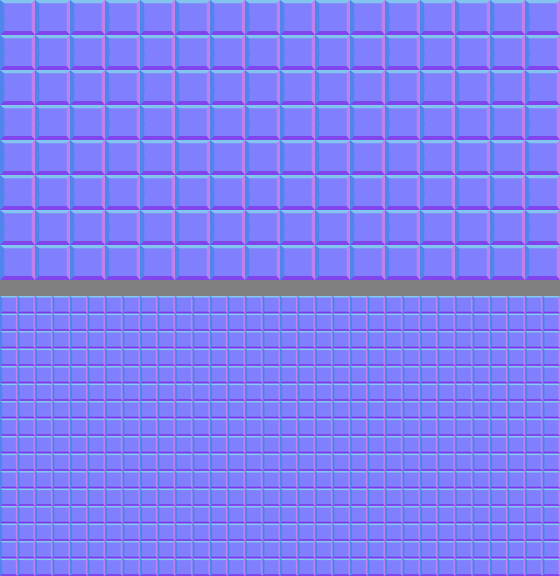
Top, the tile; bottom, the same tile 2 across and 2 down.
Give the GLSL for this texture map, as a Shadertoy shader.

```glsl
// Tangent-space normal map of square bevelled tiles, 16 across and 8 down

const vec2 TILES = vec2(16.0, 8.0);

// Encoded normal inside one tile, p in 0..1
vec3 tileNormal(vec2 p) {
    // Small chip that widens the left bevel just below its middle
    float chip = 0.02 * (1.0 - smoothstep(0.045, 0.055, abs(p.y - 0.45)));

    // Distance to each side, relative to the width of its bevel
    float left = p.x / (0.118 + chip);
    float right = (1.0 - p.x) / 0.094;
    float bottom = p.y / 0.112;
    float top = (1.0 - p.y) / 0.094;

    // The nearest side owns the point, which mitres the corners
    float nearest = min(min(left, right), min(bottom, top));
    if (nearest > 1.0) return vec3(0.5, 0.5, 1.0);
    if (nearest == left) return vec3(0.31, 0.52, 0.93);
    if (nearest == right) return vec3(0.76, 0.50, 0.93);
    if (nearest == bottom) return vec3(0.50, 0.27, 0.93);
    return vec3(0.51, 0.77, 0.93);
}

void mainImage(out vec4 fragColor, in vec2 fragCoord) {
    // Average a 4 x 4 grid of samples to smooth bevels and seams
    vec3 sum = vec3(0.0);
    for (int y = 0; y < 4; y++) {
        for (int x = 0; x < 4; x++) {
            vec2 offset = (vec2(x, y) + 0.5) / 4.0 - 0.5;
            vec2 uv = (fragCoord + offset) / iResolution.xy;
            sum += tileNormal(fract(uv * TILES));
        }
    }
    fragColor = vec4(sum / 16.0, 1.0);
}
```
